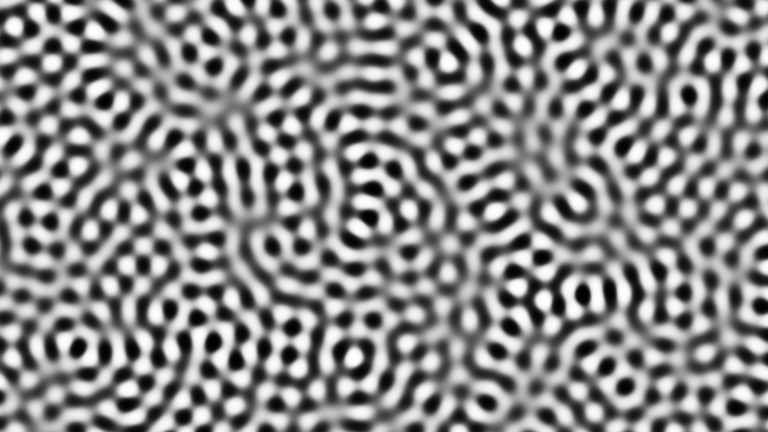
Write a WebGL 2 fragment shader that draws this pattern.

```glsl
#version 300 es
precision highp float;

// Isotropic band-limited noise: a grey labyrinth of spots, rings and short stripes.
// Many plane waves of nearly equal length, with random headings and phases,
// add up to a Gaussian field that a soft curve maps to grey.

#define WAVE_COUNT 72
#define FREQUENCY 17.0     // mean cycles per canvas height
#define BANDWIDTH 0.12     // relative spread of the frequencies
#define CONTRAST 0.80
#define BIAS 0.095         // lifts the balance towards light greys
#define SEED 7.0

uniform vec2 u_resolution;
out vec4 fragColor;

const float PI = 3.14159;
const float TAU = 2.0 * PI;

// Three independent random values in 0..1 from one index
vec3 hash3(float n) {
    vec3 q = fract(n * vec3(0.1031, 0.1030, 0.0973));
    q += dot(q, q.yzx + 33.33);
    return fract((q.xxy + q.yzz) * q.zyx);
}

// Sum of plane waves, scaled to zero mean and unit variance
float waveField(vec2 p) {
    float sum = 0.0;
    for (int i = 0; i < WAVE_COUNT; i++) {
        vec3 rnd = hash3(float(i) + 1.0 + SEED * 17.0);
        // One jittered heading per equal slice of the half circle
        float heading = PI * (float(i) + rnd.x) / float(WAVE_COUNT);
        float frequency = FREQUENCY * (1.0 + BANDWIDTH * (rnd.y - 0.5));
        vec2 direction = vec2(cos(heading), sin(heading));
        sum += cos(TAU * (frequency * dot(p, direction) + rnd.z));
    }
    return sum * sqrt(2.0 / float(WAVE_COUNT));
}

void main() {
    vec2 p = gl_FragCoord.xy / u_resolution.y;

    // Soft saturation flattens the deepest blacks and brightest whites
    float grey = 0.5 + 0.5 * tanh(CONTRAST * waveField(p) + BIAS);
    fragColor = vec4(vec3(grey), 1.0);
}
```
